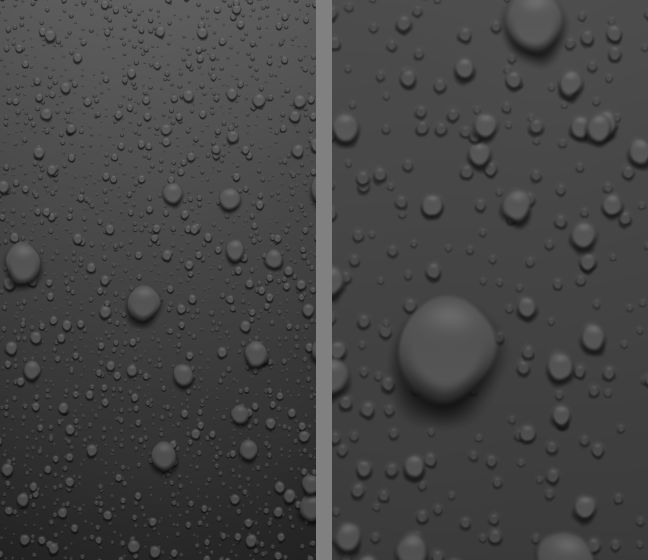
Left: the whole. Right: its middle third, enlarged.
Write a WebGL 2 fragment shader that draws this texture.

```glsl
#version 300 es
precision highp float;

uniform vec2 u_resolution;
out vec4 fragColor;

vec3 hash3(vec2 p) {
  vec3 q = fract(p.xyx * vec3(0.1031, 0.1030, 0.0973));
  q += dot(q, q.yxz + 33.33);
  return fract((q.xxy + q.yzz) * q.zyx);
}

float cornerSlope(vec2 cell, vec2 offset) {
  return dot(hash3(cell + 71.0).xy * 2.0 - 1.0, offset);
}

float gradientNoise(vec2 p) {
  vec2 i = floor(p), f = fract(p);
  vec2 w = f * f * f * (f * (f * 6.0 - 15.0) + 10.0);
  vec2 e = vec2(1.0, 0.0);
  float low = mix(cornerSlope(i, f), cornerSlope(i + e, f - e), w.x);
  float high = mix(cornerSlope(i + e.yx, f - e.yx), cornerSlope(i + 1.0, f - 1.0), w.x);
  return mix(low, high, w.y);
}

// One bead of water: shadow beneath, pale body, lit top and dark lower rim
float addDrop(float shade, float ground, vec2 p, float radius, float seed) {
  vec2 q = p / (radius * vec2(1.0, 1.17));
  if (dot(q, q) > 5.0) return shade;
  q *= 1.0 + 0.25 * gradientNoise(q * 0.8 + seed);
  float d = length(q);
  float strength = smoothstep(0.0, 0.0115, radius);
  float soft = min(0.0034 / radius, 0.7);

  float shadow = 1.0 - smoothstep(0.6, 1.35, length(q + vec2(0.0, 0.25)));
  shade *= 1.0 - 0.82 * strength * shadow;

  float body = mix(ground, 0.37, 0.62) - 0.015 * q.y;
  vec2 glint = (q - vec2(0.05, 0.6)) * vec2(1.4, 2.6);
  body += 0.09 * exp(-2.0 * dot(glint, glint));
  float lower = 1.0 - smoothstep(-0.9, 0.4, q.y);
  body *= 1.0 - 0.55 * lower * smoothstep(0.6, 1.0, d);

  float cover = 1.0 - smoothstep(1.0 - soft, 1.0 + soft, d);
  return mix(shade, body, cover * mix(0.5, 1.0, strength));
}

// Jittered grid of beads; sizes lean towards the smaller end
float addLayer(float shade, float ground, vec2 p, float cell, vec2 sizes, float density, float ceiling) {
  vec2 home = floor(p / cell);
  for (int y = -1; y <= 1; y++) {
    for (int x = -1; x <= 1; x++) {
      vec2 id = home + vec2(x, y);
      vec3 place = hash3(id + cell * 913.0);
      vec3 trait = hash3(id + cell * 571.0 + 37.0);
      vec2 centre = (id + 0.1 + 0.8 * place.xy) * cell;
      if (trait.x < density && centre.y < ceiling) {
        float radius = mix(sizes.x, sizes.y, pow(trait.y, 1.6));
        shade = addDrop(shade, ground, p - centre, radius, trait.z * 50.0);
      }
    }
  }
  return shade;
}

void main() {
  vec2 p = gl_FragCoord.xy / u_resolution.x;
  float height = gl_FragCoord.y / u_resolution.y;
  float top = u_resolution.y / u_resolution.x;

  // Grey backdrop, darker towards the foot and sides
  float ground = mix(0.15, 0.368, height * (1.14 - 0.14 * height));
  ground -= 0.08 * pow(abs(p.x - 0.5), 2.0);
  ground += 0.008 * gradientNoise(p * 5.0);

  // Mist first, then larger beads on top
  float shade = ground;
  shade = addLayer(shade, ground, p, 0.031, vec2(0.0035, 0.0072), 0.8, 9.0);
  shade = addLayer(shade, ground, p + 0.013, 0.052, vec2(0.007, 0.012), 0.5, 9.0);
  shade = addLayer(shade, ground, p, 0.09, vec2(0.012, 0.019), 0.38, 9.0);
  shade = addLayer(shade, ground, p, 0.21, vec2(0.026, 0.056), 0.46, top * 0.67);

  fragColor = vec4(vec3(shade), 1.0);
}
```
